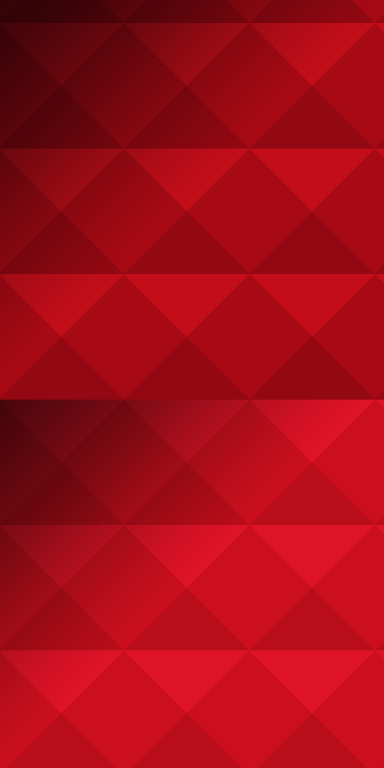
Reproduce this background procedurally as a Shadertoy shader.

```glsl
// Red pyramid-stud tiles in two stacked bands, each lit by a diagonal fade.

const float CELL = 0.3268;                  // tile side, in canvas widths
const vec2 ORIGIN = vec2(-0.004, 0.060);    // corner of the first tile, y down
const float BAND_ROWS = 3.0;                // rows before the fade restarts
const float FADE_LENGTH = 0.97;             // x + y distance from dark to full
const float SHADE_FLOOR = 0.33;             // brightness at the dark corner
const int SAMPLES = 3;                      // smoothing grid per pixel side

const vec3 UPPER_TOP  = vec3(0.765, 0.055, 0.100);
const vec3 UPPER_SIDE = vec3(0.660, 0.038, 0.082);
const vec3 UPPER_BASE = vec3(0.575, 0.030, 0.070);
const vec3 LOWER_TOP  = vec3(0.875, 0.075, 0.150);
const vec3 LOWER_SIDE = vec3(0.795, 0.060, 0.115);
const vec3 LOWER_BASE = vec3(0.725, 0.050, 0.100);

// Picks one of the four facets cut by the tile diagonals; q is centred, y down.
vec3 facetColor(vec2 q, vec3 top, vec3 side, vec3 base) {
    if (abs(q.y) < abs(q.x)) return side;
    return q.y < 0.0 ? top : base;
}

// Brightness rising diagonally from the upper left corner of a band.
float diagonalShade(vec2 p, float len) {
    float t = clamp((p.x + p.y) / len, -0.1, 1.0);
    float eased = mix(t, smoothstep(0.0, 1.0, t), 0.4);
    return mix(SHADE_FLOOR, 1.0, eased);
}

// Colour at p, measured in canvas widths from the upper left corner.
vec3 studs(vec2 p) {
    vec2 grid = (p - ORIGIN) / CELL;
    vec2 q = fract(grid) - 0.5;
    float band = clamp(floor(grid.y / BAND_ROWS), 0.0, 1.0);

    vec3 color = facetColor(q,
        mix(UPPER_TOP, LOWER_TOP, band),
        mix(UPPER_SIDE, LOWER_SIDE, band),
        mix(UPPER_BASE, LOWER_BASE, band));

    vec2 local = (grid - vec2(0.0, band * BAND_ROWS)) * CELL;
    return color * diagonalShade(local, FADE_LENGTH);
}

void mainImage(out vec4 fragColor, in vec2 fragCoord) {
    // Average a small grid of points to smooth the facet edges.
    vec3 sum = vec3(0.0);
    for (int j = 0; j < SAMPLES; j++) {
        for (int i = 0; i < SAMPLES; i++) {
            vec2 jitter = (vec2(i, j) + 0.5) / float(SAMPLES) - 0.5;
            vec2 pos = fragCoord + jitter;
            sum += studs(vec2(pos.x, iResolution.y - pos.y) / iResolution.x);
        }
    }
    fragColor = vec4(sum / float(SAMPLES * SAMPLES), 1.0);
}
```
